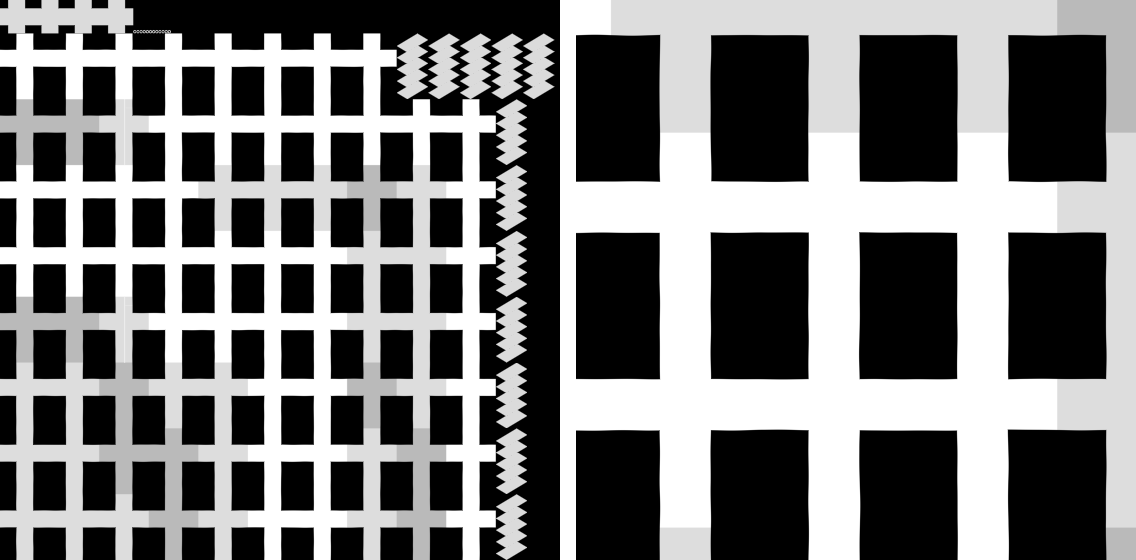
Left: the whole. Right: its middle third, enlarged.
Reproduce this pattern procedurally as a three.js fragment shader.

```glsl
varying vec2 vUv;

const vec2 CELL = vec2(0.08854, 0.11754);
const float GRID_TOP = 0.9403;
const float BAR_HALF = 0.0152;
const float SHADE_STEP = 0.135;
const vec3 PAPER = vec3(1.0);
const vec3 PALE = vec3(0.86);

vec2 hashGradient(vec2 p) {
  float a = 6.2832 * fract(sin(dot(p, vec2(127.1, 311.7))) * 43758.5);
  return vec2(cos(a), sin(a));
}

float gradientNoise(vec2 p) {
  vec2 i = floor(p), f = fract(p);
  vec2 u = f * f * (3.0 - 2.0 * f);
  vec2 e = vec2(0.0, 1.0);
  float low = mix(dot(hashGradient(i), f), dot(hashGradient(i + e.yx), f - e.yx), u.x);
  float high = mix(dot(hashGradient(i + e), f - e), dot(hashGradient(i + 1.0), f - 1.0), u.x);
  return mix(low, high, u.y);
}

float fill(float d, float soft) {
  return 1.0 - smoothstep(-soft, soft, d);
}

float region(vec2 p, vec2 lo, vec2 hi, vec2 soft) {
  vec2 m = smoothstep(-soft, soft, p - lo) * smoothstep(-soft, soft, hi - p);
  return m.x * m.y;
}

float crossDistance(vec2 q, vec2 center, float halfWidth) {
  vec2 d = abs(q - center);
  return min(d.x, d.y) - halfWidth;
}

// Five overlapping skewed diamonds
float towerDistance(vec2 q) {
  float d = 1.0;
  for (int i = 0; i < 5; i++) {
    vec2 r = q - vec2(0.0282, 0.0169 + 0.0209 * float(i));
    float rising = abs(r.y + 0.6 * r.x) - 0.0223;
    float falling = abs(r.y - 0.6 * r.x) - 0.0115;
    d = min(d, max(rising, falling) / 1.166);
  }
  return d;
}

// Overlapping layers of shade, in cell coordinates
float shadeLayers(vec2 g, vec2 soft) {
  float n = 0.0;
  for (int i = 0; i < 2; i++) {
    float row = 3.0 + 3.0 * float(i);
    n += region(g, vec2(-1.0, row), vec2(3.0, row + 1.0), soft);
    n += region(g, vec2(-1.0, row), vec2(2.0, row + 1.0), soft);
  }
  n += region(g, vec2(4.0, 5.0), vec2(8.0, 6.0), soft);
  n += region(g, vec2(7.0, -1.0), vec2(9.0, 6.0), soft);
  n += region(g, vec2(-1.0, -1.0), vec2(5.0, 3.0), soft);
  n += region(g, vec2(2.0, 1.0), vec2(3.0, 3.0), soft);
  n += region(g, vec2(3.0, -1.0), vec2(4.0, 2.0), soft);
  n += region(g, vec2(7.0, 2.0), vec2(8.0, 3.0), soft);
  n += region(g, vec2(8.0, -1.0), vec2(9.0, 2.0), soft);
  return n;
}

// Fine pale seams on the third column
float seams(vec2 p, vec2 g, float soft) {
  float rows = step(3.0, g.y) * step(g.y, 4.0) + step(6.0, g.y) * step(g.y, 7.0);
  float y = fract(g.y) * CELL.y;
  float upright = fill(abs(p.x - 0.2227) - 0.0006, soft);
  float level = fill(abs(y - 0.102) - 0.0004, soft) * step(0.2227, p.x) * step(p.x, 0.237);
  return rows * max(upright, 0.5 * level);
}

void main() {
  vec2 p = vUv;
  float soft = 0.75 * fwidth(p.x);
  vec2 g = p / CELL;
  vec2 cellSoft = soft / CELL;
  vec2 local = fract(g) * CELL;
  vec3 color = vec3(0.0);

  // Main lattice
  float wobble = 0.0006 * gradientNoise(p * 45.0);
  float lattice = fill(crossDistance(local, vec2(0.0443, 0.0732), BAR_HALF) + wobble, soft);
  float extent = max(region(g, vec2(-1.0), vec2(10.0, 7.0), cellSoft),
                     region(g, vec2(-1.0), vec2(8.0), cellSoft));
  vec3 shade = PAPER - SHADE_STEP * shadeLayers(g, cellSoft);
  shade = mix(shade, PAPER, 0.7 * seams(p, g, soft));
  color = mix(color, shade, lattice * extent);

  // Diamond towers along the stepped right side
  float topRow = step(7.0, g.y);
  float towerStart = mix(0.8854, 0.7083, topRow);
  float towerPitch = 0.0564;
  float towerCount = mix(1.0, 5.0, topRow);
  float along = (p.x - towerStart) / towerPitch;
  float inTowers = step(0.0, along) * step(along, towerCount) * step(p.y, GRID_TOP);
  float tower = fill(towerDistance(vec2(fract(along) * towerPitch, local.y)), soft);
  color = mix(color, PALE, tower * inTowers);

  // Small lattice strip at the top
  float stripPitch = 0.0595;
  float stripEnd = 4.0 * stripPitch;
  vec2 stripLocal = vec2(mod(p.x, stripPitch), p.y - GRID_TOP);
  float strip = fill(crossDistance(stripLocal, vec2(0.0297), BAR_HALF), soft);
  color = mix(color, PALE, strip * region(p, vec2(-1.0, GRID_TOP), vec2(stripEnd, 2.0), vec2(soft)));

  // Row of tiny beads
  float beadPitch = 0.0056;
  vec2 bead = vec2(mod(p.x - stripEnd, beadPitch) - 0.5 * beadPitch, p.y - 0.9434);
  float beads = fill(abs(length(bead) - 0.0021) - 0.0007, soft);
  color = mix(color, PALE, beads * step(stripEnd, p.x) * step(p.x, stripEnd + 12.0 * beadPitch));

  gl_FragColor = vec4(color, 1.0);
}
```
